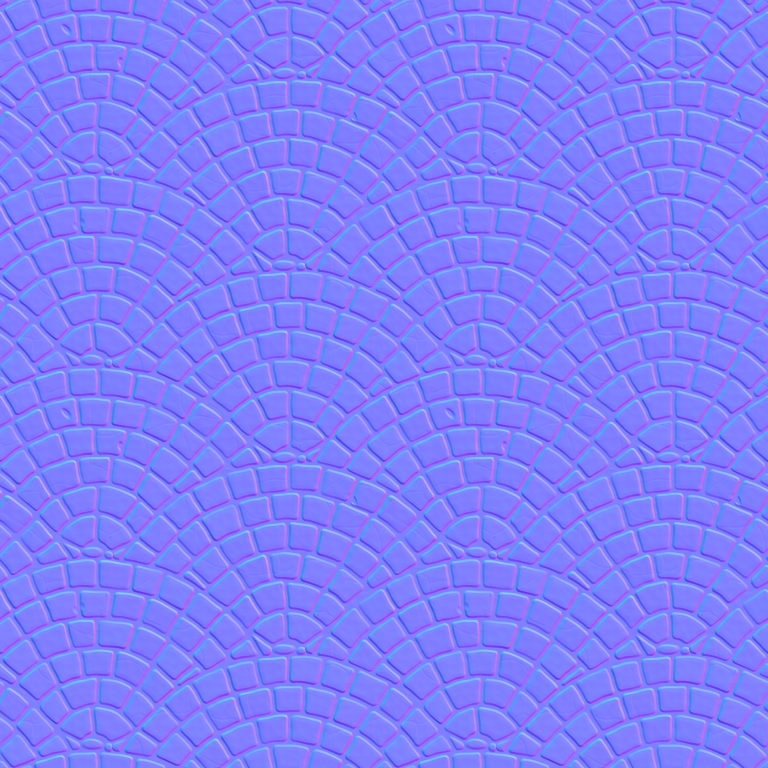
Give the GLSL for this texture map, as a Shadertoy shader.

```glsl
const float REPEATS = 2.0;                  // tiles across and down
const vec2  FAN_ORIGIN = vec2(0.25, 0.044); // first fan centre, in tile units
const float FAN_RADIUS = 0.5;
const float ROW_STEP = 0.25;                // vertical step between fan rows
const float ROWS_PER_TILE = 4.0;
const float RINGS = 6.0;
const float CORE_RADIUS = 0.040;            // pebble pocket at the fan centre
const float STONE_WIDTH = 0.0845;           // arc length of a sett
const float EDGE_JITTER = 0.16;
const float GROUT_HALF = 0.0046;
const float CORNER_RADIUS = 0.0085;
const float BEVEL_IN = 0.0038;
const float BEVEL_OUT = 0.0032;
const float STONE_HEIGHT = 0.0025;
const float SHOULDER = 0.014;               // soft rounding towards the bevel
const float SHOULDER_HEIGHT = 0.0008;
const float TILT = 0.045;
const float GRAIN_CELLS = 36.0;
const float GRAIN_HEIGHT = 0.0006;
const float WEAR_CELLS = 8.0;
const float CHIP_CHANCE = 0.10;
const float CHIP_DEPTH = 0.0024;
const float CREASE_DEPTH = 0.00022;
const float SLOPE_STEP = 0.0012;
const float TAU = 6.28319;

float hash(vec2 p) {
    return fract(sin(dot(p, vec2(127.1, 311.7))) * 43758.5);
}

// Wrapping cellular noise: nearest distance, second distance, cell seed
vec3 cellular(vec2 p, float cells) {
    p *= cells;
    vec2 base = floor(p);
    vec3 best = vec3(9.0, 9.0, 0.0);
    for (int y = -1; y <= 1; y++)
    for (int x = -1; x <= 1; x++) {
        vec2 cell = base + vec2(x, y);
        vec2 id = mod(cell, cells);
        vec2 site = cell + 0.15 + 0.7 * vec2(hash(id), hash(id + 57.3));
        float d = length(p - site);
        if (d < best.x) best = vec3(d, best.x, hash(id + 19.7));
        else best.y = min(best.y, d);
    }
    return best;
}

// Slightly uneven outlines, periodic over one tile
vec2 wobble(vec2 p) {
    return p + 0.0020 * sin(TAU * (4.0 * p.yx + vec2(3.0, -2.0) * p))
             + 0.0007 * sin(TAU * (17.0 * p.yx + vec2(-9.0, 11.0) * p));
}

float ellipse(vec2 p, vec2 radii) {
    return (length(p / radii) - 1.0) * min(radii.x, radii.y);
}

float jointAt(float i, vec2 ringId) {
    return i + EDGE_JITTER * (hash(ringId + vec2(i * 3.7, i)) - 0.5);
}

// Signed distance to the sett outline, its seed and its tilt height
vec3 sett(vec2 p) {
    // The lowest fan that reaches the point lies on top
    float baseRow = floor(p.y / ROW_STEP);
    float row = baseRow, gap = 1.0;
    vec2 v = vec2(0.0);
    for (int k = -2; k <= 1; k++) {
        row = baseRow + float(k);
        float x = p.x - 0.5 * mod(row, 2.0);
        v = vec2(x - floor(x + 0.5), p.y - row * ROW_STEP);
        float outside = length(v) - FAN_RADIUS;
        if (outside < 0.0) break;
        gap = min(gap, outside);
    }
    // Ring and sett within the fan
    float r = length(v);
    float pitch = (FAN_RADIUS - CORE_RADIUS) / RINGS;
    float ring = clamp(floor((r - CORE_RADIUS) / pitch), 0.0, RINGS - 1.0);
    float middle = CORE_RADIUS + (ring + 0.5) * pitch;
    vec2 ringId = vec2(ring * 5.3, mod(row, ROWS_PER_TILE) * 13.1 + 2.0);
    float phase = ring < 0.5 ? 0.0 : 0.5 * mod(ring + 1.0, 2.0) + 0.3 * (hash(ringId) - 0.5);
    float angleStep = STONE_WIDTH / middle;
    float u = atan(v.x, v.y) / angleStep + phase;
    float i = floor(u);
    if (u < jointAt(i, ringId)) i -= 1.0;
    else if (u > jointAt(i + 1.0, ringId)) i += 1.0;
    float left = jointAt(i, ringId), right = jointAt(i + 1.0, ringId);
    float seed = hash(ringId + vec2(i, i * 7.9));

    // Rounded intersection of ring, joints and the neighbouring fans
    float radial = r - middle;
    float across = max(left - u, u - right) * angleStep * r;
    float shift = 0.0025 * (fract(seed * 17.0) - 0.5);
    vec3 sides = vec3(abs(radial + shift) - 0.5 * pitch, across, -gap);
    sides += GROUT_HALF + 0.0022 * fract(seed * 29.0) + CORNER_RADIUS;
    float d = length(max(sides, 0.0)) - CORNER_RADIUS
            + min(max(sides.x, max(sides.y, sides.z)), 0.0);
    float along = (u - 0.5 * (left + right)) * angleStep * r;
    vec2 tilt = vec2(fract(seed * 41.0), fract(seed * 67.0)) - 0.5;
    vec3 stone = vec3(d, seed, TILT * dot(tilt, vec2(radial, along)));

    // Two level pebbles fill the pocket
    float pebbles = min(ellipse(v - vec2(-0.010, 0.016), vec2(0.026, 0.012)),
                        ellipse(v - vec2(0.034, 0.010), vec2(0.010, 0.009)));
    pebbles = max(pebbles, 0.003 - gap);
    if (pebbles < d || r < CORE_RADIUS) stone = vec3(min(d, pebbles), 0.0, 0.0);
    return stone;
}

float height(vec2 p) {
    vec2 q = wobble(p);
    vec3 stone = sett(q - FAN_ORIGIN);
    float top = 1.0 - smoothstep(-BEVEL_IN, BEVEL_OUT, stone.x);
    float h = top * (STONE_HEIGHT + stone.z);
    h -= SHOULDER_HEIGHT * smoothstep(-SHOULDER, BEVEL_OUT, stone.x);
    // Grain, hairline creases and chips
    h += GRAIN_HEIGHT * cellular(q, GRAIN_CELLS).x;
    vec3 wear = cellular(q + 0.004 * sin(TAU * vec2(13.0, 11.0) * p.yx), WEAR_CELLS);
    float crease = 1.0 - smoothstep(0.0, 0.07, wear.y - wear.x);
    h -= CREASE_DEPTH * crease * top * step(0.5, stone.y);
    float ragged = wear.x + 0.025 * sin(TAU * dot(p, vec2(31.0, 19.0)));
    float chip = 1.0 - smoothstep(0.03, 0.11, ragged);
    return h - CHIP_DEPTH * chip * top * step(1.0 - CHIP_CHANCE, wear.z);
}

void mainImage(out vec4 fragColor, in vec2 fragCoord) {
    vec2 p = REPEATS * fragCoord / iResolution.xy;
    vec2 e = vec2(SLOPE_STEP, 0.0);
    vec2 slope = vec2(height(p + e.xy) - height(p - e.xy),
                      height(p + e.yx) - height(p - e.yx)) / (2.0 * SLOPE_STEP);
    vec3 normal = normalize(vec3(-slope, 1.0));
    fragColor = vec4(0.5 + 0.5 * normal, 1.0);
}
```
